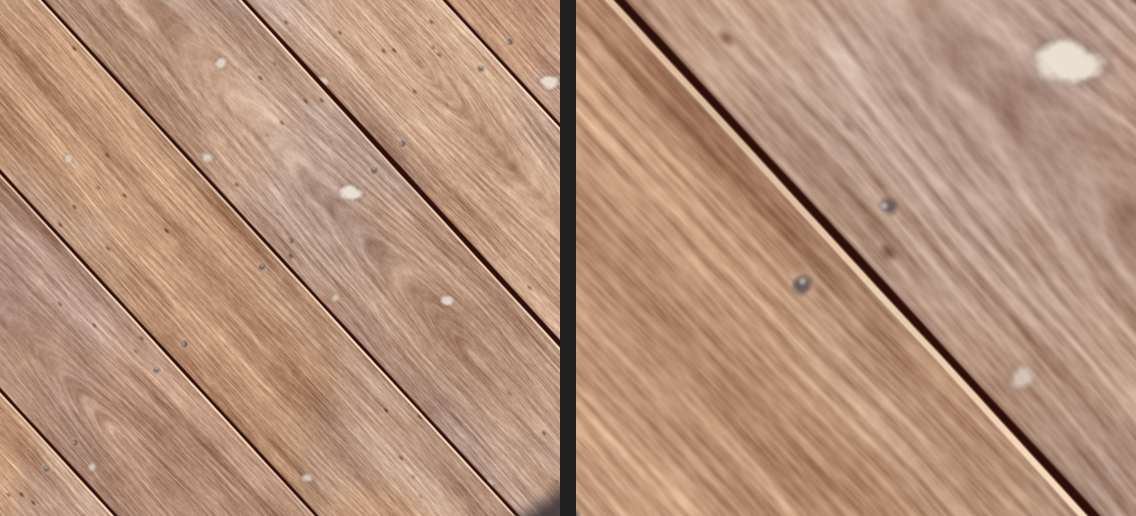
Left, the full canvas; right, a detail of the centre.
This texture is drawn by a WebGL 2 fragment shader. Its source:

```glsl
#version 300 es
precision highp float;

uniform vec2 u_resolution;
out vec4 outColor;

// Layout, in units of the canvas height
const vec2 ACROSS = vec2(0.736, 0.677);
const vec2 ALONG = vec2(0.677, -0.736);
const float FIRST_SEAM = 0.1655;
const float PITCH = 0.2864;
const float SEAM_HALF = 0.0026;
const float WIDE_SEAM_HALF = 0.0046;
const float WIDE_SEAM = 3.0;
const float LIT_EDGE = 0.0046;
const float JOIST = -0.006;
const float SCREW_INSET = 0.038;
const float SCREW_RADIUS = 0.0052;
const float SPOT_CELL = 0.25;
const float SPOT_CHANCE = 0.8;
const float GRAIN_FREQ = 560.0;

// Colours
const vec3 UMBER = vec3(0.58, 0.43, 0.34);
const vec3 CREAM = vec3(0.86, 0.73, 0.625);
const vec3 GAP = vec3(0.17, 0.06, 0.03);
const vec3 SHADE = vec3(0.35, 0.22, 0.19);
const vec3 EDGE_LIGHT = vec3(0.98, 0.87, 0.75);
const vec3 STEEL = vec3(0.33, 0.30, 0.31);
const vec3 CHALK = vec3(0.93, 0.89, 0.83);
const vec3 WEATHERED = vec3(0.96, 0.99, 1.06);
const vec3 CORNER_SHADOW = vec3(0.25, 0.21, 0.23);

// Tint of each board
const vec3 TINT[6] = vec3[6](
  vec3(1.02, 0.99, 0.95), vec3(0.96, 0.93, 0.93), vec3(1.00, 0.97, 0.93),
  vec3(0.99, 0.99, 1.00), vec3(1.04, 1.04, 1.04), vec3(1.02, 0.99, 0.97));
// Grain arch of each board: place across, tip along, opening direction
const vec3 ARCH[6] = vec3[6](
  vec3(-0.5, -2.0, 1.0), vec3(0.38, 0.045, 1.0), vec3(-0.6, -2.0, 1.0),
  vec3(0.51, 0.39, 1.0), vec3(0.58, -0.11, -1.0), vec3(-0.4, -2.0, 1.0));

vec2 hash2(vec2 c) {
  return fract(sin(vec2(dot(c, vec2(127.1, 311.7)), dot(c, vec2(269.5, 183.3)))) * 43758.5);
}

// Cellular noise: distance to the nearest scattered point
float cells(vec2 p) {
  vec2 id = floor(p);
  float nearest = 2.0;
  for (int y = -1; y <= 1; y++)
    for (int x = -1; x <= 1; x++) {
      vec2 c = id + vec2(x, y);
      nearest = min(nearest, length(c + hash2(c) - p));
    }
  return nearest;
}

// Layered sines, about -1 to 1
float waves(vec2 p) {
  float sum = 0.0, amp = 0.55;
  for (int i = 0; i < 4; i++) {
    sum += amp * sin(p.x + 1.7 * sin(p.y * 0.8 + float(i)));
    p = mat2(1.5, 1.1, -1.1, 1.5) * p + 2.3;
    amp *= 0.55;
  }
  return sum;
}

float disc(float dist, float radius, float soft) {
  return 1.0 - smoothstep(radius - soft, radius + soft, dist);
}

vec3 wood(float s, float d, float u, int board) {
  float seed = float(board) * 3.7;
  vec3 arch = ARCH[board];
  // Rings around a ray give straight grain with a rounded tip
  float before = max((arch.y - s) * arch.z, 0.0);
  float ring = length(vec2((u - arch.x) * PITCH, 0.28 * before / (1.0 + 2.5 * before)));
  ring += 0.006 * waves(vec2(s * 5.0 + seed, u * 3.0 + seed));

  float broad = waves(vec2(ring * 48.0 + seed * 2.0, s * 2.5 + seed));
  float blotch = waves(vec2(s * 7.0 - seed, d * 11.0));
  float mottle = waves(vec2(d * 55.0, s * 38.0 + seed));
  float lines = sin(ring * GRAIN_FREQ + 2.5 * waves(vec2(ring * 70.0, s * 3.0 + seed)));
  float fibre = cells(vec2(s * 5.0 + seed, ring * 125.0)) - 0.45;
  float fine = cells(vec2(s * 20.0 + seed, ring * 270.0)) - 0.45;
  float fleck = cells(vec2(s * 75.0, d * 190.0)) - 0.45;
  float tone = 0.61 + 0.23 * broad + 0.16 * blotch + 0.07 * mottle
             + 0.15 * lines * (0.65 + 0.35 * broad) + 0.42 * fibre + 0.45 * fine + 0.22 * fleck;
  // Long dark streaks and a few small knots
  float streak = waves(vec2(d * 62.0 + seed, s * 4.0 - seed));
  tone -= 0.30 * smoothstep(0.35, 1.0, streak);
  float knot = cells(vec2(s * 11.0, d * 19.0));
  tone -= 0.9 * smoothstep(0.3, 0.7, blotch) * disc(knot, 0.05, 0.05);
  vec3 color = mix(UMBER, CREAM, clamp(tone, -0.6, 1.25)) * TINT[board];
  return color * mix(vec3(1.0), WEATHERED, smoothstep(-0.2, 0.8, waves(vec2(d * 9.0, s * 5.0))));
}

void main() {
  vec2 p = gl_FragCoord.xy / u_resolution.y;
  float px = 1.0 / u_resolution.y;
  float s = dot(p, ALONG), d = dot(p, ACROSS);
  float row = (d - FIRST_SEAM) / PITCH;
  int board = clamp(int(floor(row)) + 1, 0, 5);
  vec3 color = wood(s, d, fract(row), board);

  // Pale droppings, with a faint stain around each
  vec2 cell = floor(p / SPOT_CELL);
  vec2 dice = hash2(cell + 17.0);
  vec2 fromSpot = p - (cell + 0.2 + 0.6 * hash2(cell + 5.0)) * SPOT_CELL;
  float spotDist = length(fromSpot * vec2(1.0 - 0.3 * dice.y, 1.0)) + 0.0025 * waves(p * 130.0);
  float spotRadius = mix(0.006, 0.013, dice.y * dice.y);
  float present = step(dice.x, SPOT_CHANCE);
  color = mix(color, STEEL, 0.2 * present * disc(spotDist, spotRadius * 1.4, 0.007));
  color = mix(color, CHALK, (0.6 + 0.35 * dice.y) * present * disc(spotDist, spotRadius, 0.003 + px));

  // A pair of screws beside every seam, along one joist
  float seam = round(row);
  float e = (row - seam) * PITCH;
  vec2 fromScrew = vec2(s - JOIST - 0.005 * sin(seam * 2.4), abs(e) - SCREW_INSET);
  float screw = length(fromScrew) + 0.0012 * waves(p * 170.0);
  color = mix(color, CREAM, 0.3 * disc(screw, 0.010, 0.005));
  color = mix(color, STEEL, 0.8 * disc(screw, SCREW_RADIUS, 0.0028 + px));
  color = mix(color, CHALK, 0.5 * disc(length(fromScrew + 0.002), 0.002, 0.001 + px));

  // Seams: soft shade, lit lower edge, dark gap
  float widen = step(abs(seam - WIDE_SEAM), 0.1) * smoothstep(-0.5, 0.0, s);
  float halfGap = mix(SEAM_HALF, WIDE_SEAM_HALF, widen) + 0.0003 * waves(vec2(s * 25.0, seam));
  float lit = clamp(0.82 + 0.25 * waves(vec2(s * 6.0, seam * 2.0)), 0.0, 1.0);
  color = mix(color, SHADE, 0.55 * disc(e, halfGap + 0.0015, 0.0025) * step(0.0, e));
  color = mix(color, SHADE, 0.25 * disc(-e, halfGap + LIT_EDGE, 0.004) * step(e, 0.0));
  color = mix(color, EDGE_LIGHT, lit * disc(abs(e + halfGap + 0.5 * LIT_EDGE), 0.5 * LIT_EDGE, 0.0008 + 0.5 * px));
  color = mix(color, GAP, disc(abs(e), halfGap, 0.0008 + 0.6 * px));

  // Blurred shadow in the lower right corner
  float corner = dot(vec2(u_resolution.x * px - p.x, p.y), vec2(0.6, 0.8));
  color = mix(color, CORNER_SHADOW, 0.9 * (1.0 - smoothstep(0.015, 0.068, corner)));
  outColor = vec4(clamp(color, 0.0, 1.0), 1.0);
}
```
